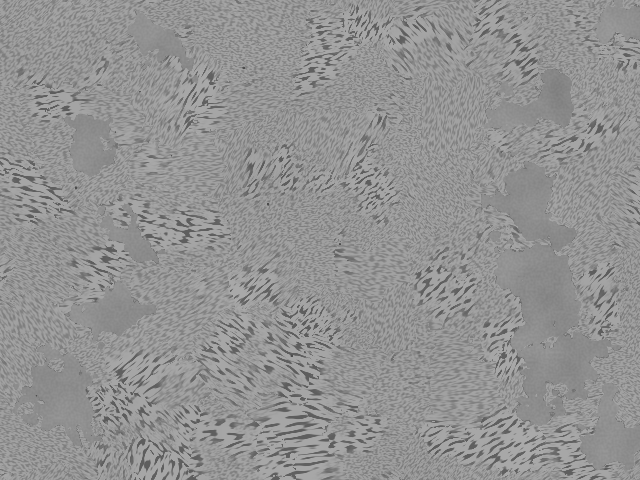
This texture is drawn by a Shadertoy shader. Its source:

```glsl
// Etched metal surface: grey grains of fine dark lamellae with smooth ragged patches.

const float FINE_LIGHT = 0.632;
const float FINE_DARK = 0.5;
const float COARSE_LIGHT = 0.65;
const float COARSE_DARK = 0.37;
const float PATCH_GREY = 0.55;
const float RIM_LIGHT = 0.64;
const float RIM_DARK = 0.42;
const float PIT_GREY = 0.3;

const float GRAIN_SCALE = 7.0;               // grains per canvas height
const vec2 FINE_SCALE = vec2(120.0, 265.0);  // along and across the lamellae
const vec2 COARSE_SCALE = vec2(52.0, 175.0);
const vec2 ANGLE_RANGE = vec2(-0.95, 1.35);
const int PATCH_COUNT = 11;
const vec2 PATCH_RADIUS = vec2(0.03, 0.09);
const vec2 PATCH_BANDS = vec2(0.24, 1.22);   // left and right columns of patches
const vec2 COARSE_CENTRE = vec2(0.55, 0.1);

// Hash and noise
vec2 hash2(vec2 cell) {
    uvec2 v = uvec2(ivec2(cell)) * 1664525u + 1013904223u;
    v.x += v.y * 1664525u;
    v.y += v.x * 1664525u;
    v ^= v >> 16u;
    v.x += v.y * 1664525u;
    v.y += v.x * 1664525u;
    v ^= v >> 16u;
    return vec2(v & 0xffffu) / 65535.0;
}

float cornerSlope(vec2 cell, vec2 corner, vec2 f) {
    float a = 6.2831853 * hash2(cell + corner).x;
    return dot(vec2(cos(a), sin(a)), f - corner);
}

float gradientNoise(vec2 p) {
    vec2 cell = floor(p), f = p - cell;
    vec2 u = f * f * f * (f * (f * 6.0 - 15.0) + 10.0);
    float low = mix(cornerSlope(cell, vec2(0, 0), f), cornerSlope(cell, vec2(1, 0), f), u.x);
    float high = mix(cornerSlope(cell, vec2(0, 1), f), cornerSlope(cell, vec2(1, 1), f), u.x);
    return 1.15 * mix(low, high, u.y);
}

float fbm(vec2 p) {
    float sum = 0.0, amplitude = 1.0;
    for (int i = 0; i < 4; i++) {
        sum += amplitude * gradientNoise(p);
        p = p * 2.03 + 17.3;
        amplitude *= 0.55;
    }
    return sum;
}

vec2 noiseWarp(vec2 p) {
    return vec2(fbm(p), fbm(p + 41.7));
}

// Random pair of the nearest grain
vec2 grainSeed(vec2 p) {
    vec2 base = floor(p), seed = vec2(0.0);
    float nearest = 1e3;
    for (int y = -1; y <= 1; y++)
    for (int x = -1; x <= 1; x++) {
        vec2 cell = base + vec2(x, y);
        vec2 offset = cell + hash2(cell) - p;
        float d = dot(offset, offset);
        if (d < nearest) {
            nearest = d;
            seed = hash2(cell + 301.0);
        }
    }
    return seed;
}

// Signed distance to the ragged patches
float patchDistance(vec2 p) {
    vec2 q = p + 0.07 * noiseWarp(p * 9.0) + 0.016 * noiseWarp(p * 38.0);
    float d = 1e3;
    for (int i = 0; i < PATCH_COUNT; i++) {
        vec2 h = hash2(vec2(i, 77)), k = hash2(vec2(i, 123));
        float band = i % 2 == 0 ? PATCH_BANDS.y : PATCH_BANDS.x;
        vec2 centre = vec2(band + 0.26 * (h.x - 0.5), (float(i) + h.y) / float(PATCH_COUNT));
        d = min(d, length(q - centre) - mix(PATCH_RADIUS.x, PATCH_RADIUS.y, k.x));
    }
    return d + 0.03 * fbm(p * 16.0);
}

// Lamellae of one grain, blended from a fine and a coarse layer
float lamellae(vec2 p) {
    vec2 wander = 0.07 * noiseWarp(p * 5.0) + 0.02 * noiseWarp(p * 40.0);
    vec2 seed = grainSeed((p + wander) * GRAIN_SCALE);
    float angle = mix(ANGLE_RANGE.x, ANGLE_RANGE.y, seed.x) + 0.0;
    float c = cos(angle), s = sin(angle);
    vec2 bent = p + 0.006 * vec2(gradientNoise(p * 14.0), gradientNoise(p * 14.0 + 9.0));
    vec2 q = vec2(c * bent.x + s * bent.y, c * bent.y - s * bent.x) + seed * 7.0;
    float region = 1.0 - smoothstep(0.0, 0.5, length((p - COARSE_CENTRE) * vec2(1.0, 1.6)));
    float size = mix(0.85, 1.2, fract(seed.x * 37.0));
    vec2 stretch = vec2(mix(0.6, 1.25, fract(seed.y * 53.0)), 1.0) * size;

    float fine = smoothstep(-0.3, 0.5, gradientNoise(q * FINE_SCALE * stretch));
    vec2 coarseScale = COARSE_SCALE * stretch * (region > 0.35 ? 0.8 : 1.0);
    float coarse = smoothstep(0.03, 0.3, gradientNoise(q * coarseScale + 50.0));
    float amount = 0.8 * fbm(p * 7.0) + 0.35 * (seed.y - 0.5) + 0.4 * region - 0.08;
    return mix(mix(FINE_LIGHT, FINE_DARK, fine),
               mix(COARSE_LIGHT, COARSE_DARK, coarse), smoothstep(-0.2, 0.35, amount));
}

void mainImage(out vec4 fragColor, in vec2 fragCoord) {
    vec2 p = fragCoord / iResolution.y;
    float grey = lamellae(p) + 0.016 * fbm(p * 4.0);

    // Patches with a pale rim and a broken dark outline
    float d = patchDistance(p);
    float patchTone = PATCH_GREY + 0.04 * fbm(p * 9.0) + 0.03 * gradientNoise(p * 190.0);
    grey = mix(grey, RIM_LIGHT, 0.5 * (1.0 - smoothstep(0.002, 0.009, d)));
    grey = mix(grey, patchTone, 1.0 - smoothstep(-0.0015, 0.0015, d));
    float outline = 1.0 - smoothstep(0.0005, 0.003, abs(d));
    grey = mix(grey, RIM_DARK, 0.8 * outline * smoothstep(-0.1, 0.25, gradientNoise(p * 45.0)));

    // Rare dark pits
    grey = mix(grey, PIT_GREY, smoothstep(0.68, 0.74, gradientNoise(p * 60.0 + 5.0)));
    fragColor = vec4(vec3(grey), 1.0);
}
```
